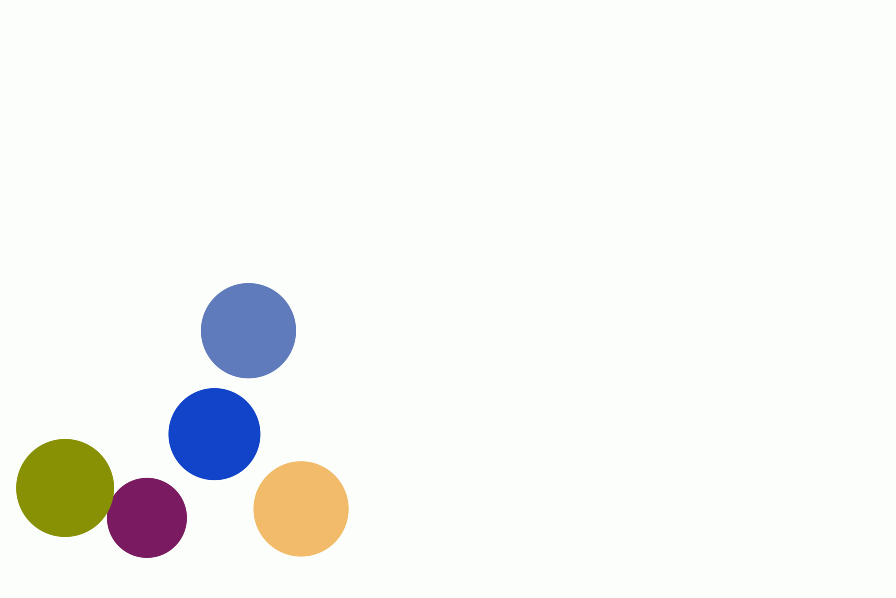
Write a Shadertoy shader that draws this background.

```glsl
// Five flat coloured discs gathered at the lower left of a near-white field.
// Each disc is a circle distance function with a soft one-pixel edge,
// painted over the background in turn.

// Paints a disc over the colour below it
void paintDisc(inout vec3 color, vec2 p, vec2 center, float radius, vec3 discColor) {
    float dist = length(p - center) - radius;
    float halfPixel = 0.5 / iResolution.y;
    color = mix(color, discColor, 1.0 - smoothstep(-halfPixel, halfPixel, dist));
}

void mainImage(out vec4 fragColor, in vec2 fragCoord) {
    // Canvas units: height 1, width 1.5
    vec2 p = fragCoord / iResolution.xy * vec2(1.5, 1.0);

    // Near-white field
    vec3 color = vec3(0.985, 0.995, 0.982);

    // Discs, from back to front
    paintDisc(color, p, vec2(0.416, 0.447), 0.0797, vec3(0.375, 0.482, 0.735)); // slate blue
    paintDisc(color, p, vec2(0.359, 0.274), 0.0770, vec3(0.065, 0.268, 0.785)); // cobalt
    paintDisc(color, p, vec2(0.504, 0.149), 0.0797, vec3(0.945, 0.735, 0.410)); // apricot
    paintDisc(color, p, vec2(0.246, 0.134), 0.0670, vec3(0.480, 0.105, 0.380)); // plum
    paintDisc(color, p, vec2(0.109, 0.184), 0.0820, vec3(0.535, 0.570, 0.015)); // olive

    fragColor = vec4(color, 1.0);
}
```
